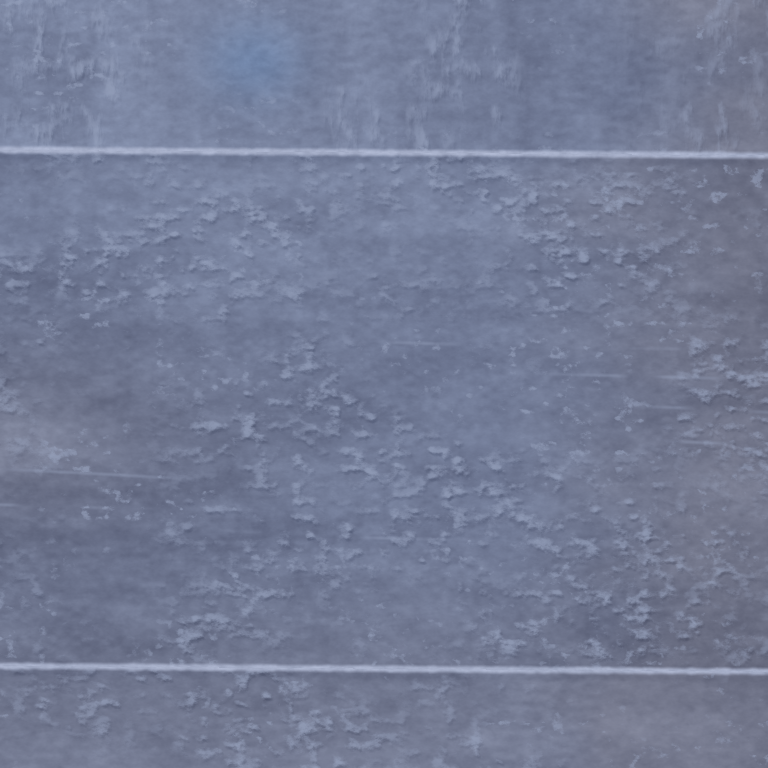
Reproduce this texture procedurally as a Shadertoy shader.

```glsl
const float PITCH = 0.672;         // height of one plank
const float FIRST_JOINT = 0.133;   // height of the lowest joint at the left edge
const float TILT = 0.0075;         // drop of the joints across the canvas
const float JOINT_HALF = 0.0040;
const float JOINT_SOFT = 0.0030;
const int SCRATCHES = 7;
const vec3 SLATE = vec3(0.385, 0.418, 0.522);
const vec3 HAZE = vec3(0.535, 0.582, 0.695);
const vec3 WARM = vec3(0.448, 0.460, 0.535);
const vec3 CHIP = vec3(0.595, 0.640, 0.745);
const vec3 GROUT = vec3(0.665, 0.700, 0.800);

float hash(vec2 p) {
    return fract(sin(dot(p, vec2(127.1, 311.7))) * 43758.5453);
}

float noise(vec2 p) {
    vec2 i = floor(p), f = fract(p);
    f = f * f * (3.0 - 2.0 * f);
    return mix(mix(hash(i), hash(i + vec2(1, 0)), f.x),
               mix(hash(i + vec2(0, 1)), hash(i + vec2(1, 1)), f.x), f.y);
}

float fbm(vec2 p) {
    float sum = 0.0, amp = 0.5;
    for (int i = 0; i < 5; i++) {
        sum += amp * noise(p);
        p = mat2(1.6, 1.2, -1.2, 1.6) * p + 7.3;
        amp *= 0.5;
    }
    return sum;
}

// Soft round patch of light or tint
float patchAt(vec2 p, vec2 centre, vec2 size) {
    vec2 d = (p - centre) / size;
    return exp(-dot(d, d));
}

// Flaked relief; the grain sets the flake proportions
float flakes(vec2 p, vec2 grain) {
    float cover = smoothstep(0.36, 0.68, fbm(p * grain * 0.12 + 3.0));
    float chips = smoothstep(0.46, 0.80, fbm(p * grain));
    return chips * cover;
}

// Thin, slightly bowed scratches that fade at both ends
float scratches(vec2 p) {
    float sum = 0.0;
    for (int i = 0; i < SCRATCHES; i++) {
        float k = float(i);
        float centre = hash(vec2(k, 1.7));
        float reach = mix(0.14, 0.34, hash(vec2(k, 4.1)));
        float x = (p.x - centre) / reach;
        float y = mix(0.28, 0.57, (k + 0.5) / float(SCRATCHES));
        y += 0.008 * x * x * (hash(vec2(k, 8.3)) - 0.3) - 0.008 * x;
        float line = 1.0 - smoothstep(0.0, 0.0038, abs(p.y - y));
        float worn = smoothstep(0.20, 0.75, noise(vec2(p.x * 24.0, k * 5.0)));
        sum += line * worn * (1.0 - smoothstep(0.3, 1.0, abs(x)));
    }
    return min(sum, 1.0);
}

void mainImage(out vec4 fragColor, in vec2 fragCoord) {
    vec2 uv = fragCoord / iResolution.xy;

    // Planks between nearly level joints
    float row = (uv.y - FIRST_JOINT + TILT * uv.x) / PITCH;
    float plank = floor(row);
    float upright = step(0.5, plank);
    vec2 p = uv + plank * vec2(3.7, 1.9);

    // Broad tone: cloudy bands, paler on the upper plank
    float cloud = fbm(p * vec2(3.0, 5.0)) - 0.48;
    float bands = fbm(p * mix(vec2(5.0, 30.0), vec2(26.0, 5.0), upright)) - 0.48;
    float mottle = fbm(p * vec2(30.0, 44.0) + 5.0) - 0.48;
    float grain = fbm(p * vec2(90.0, 130.0)) - 0.48;
    float tone = 0.25 + 0.80 * cloud + 0.55 * bands + 0.40 * mottle + 0.55 * grain;
    tone += upright * (0.48 - 0.28 * uv.x) + 0.10 * step(plank, -0.5);
    tone += 0.38 * patchAt(uv, vec2(0.03, 0.44), vec2(0.15, 0.055));
    tone += 0.24 * patchAt(uv, vec2(0.18, 0.72), vec2(0.40, 0.10));
    vec3 color = mix(SLATE, HAZE, clamp(tone, -0.15, 1.15));

    // Warm grey cast towards the right, left and foot
    float warmth = 0.85 * smoothstep(0.68, 0.98, uv.x + 0.35 * cloud);
    warmth += 0.60 * patchAt(uv, vec2(0.0, 0.42), vec2(0.28, 0.14));
    warmth += 0.50 * (1.0 - smoothstep(0.05, 0.35, uv.y));
    color = mix(color, WARM + 0.15 * (tone - 0.32), min(warmth, 0.85));
    color += vec3(-0.02, 0.02, 0.05) * patchAt(uv, vec2(0.33, 0.92), vec2(0.06, 0.05));

    // Flakes lit from the upper left, with a shaded lower edge
    vec2 shape = mix(vec2(62.0, 92.0), vec2(64.0, 32.0), upright);
    float lit = flakes(p, shape);
    float shade = flakes(p + vec2(-0.002, 0.004), shape);
    color = mix(color, CHIP, 0.72 * lit);
    color -= 0.08 * max(shade - lit, 0.0);

    // Small bright specks and long scratches
    float specks = smoothstep(0.60, 0.80, fbm(p * vec2(72.0, 95.0) + 20.0));
    specks *= smoothstep(0.36, 0.62, fbm(p * vec2(8.0, 12.0) + 9.0));
    color = mix(color, CHIP, 0.60 * specks + 0.38 * scratches(uv));

    // Pale joints with a ragged edge and a faint shadow beneath
    float fromJoint = (row - round(row)) * PITCH;
    float ragged = 0.0014 * (noise(uv * vec2(110.0, 40.0)) - 0.5);
    float joint = 1.0 - smoothstep(JOINT_HALF - JOINT_SOFT, JOINT_HALF + JOINT_SOFT,
                                   abs(fromJoint) + ragged);
    float shadow = exp(-pow((fromJoint + 0.009) / 0.005, 2.0));
    color -= 0.03 * shadow;
    color = mix(color, GROUT + 0.15 * grain, 0.92 * joint);

    fragColor = vec4(color, 1.0);
}
```
